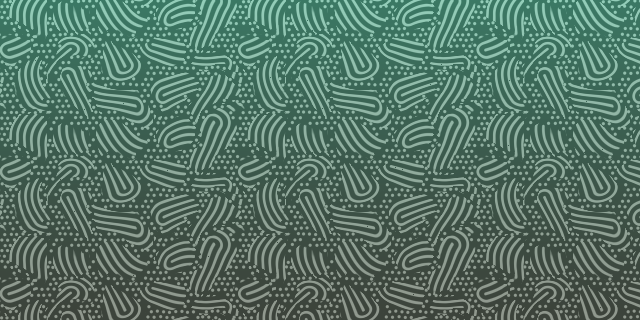
Reproduce this pattern procedurally as a Shadertoy shader.

```glsl
// Lengths are fractions of the canvas height
const vec2  TILE         = vec2(0.745, 0.381); // period of the ornament
const vec2  CELLS        = vec2(5.0, 3.0);     // stroke bundles per tile
const vec2  DOTS         = vec2(39.0, 22.0);   // dot sites per tile (even rows)
const float SPACING      = 0.0222;             // distance between strokes
const float STROKE_HALF  = 0.0043;
const float DOT_RADIUS   = 0.0049;
const float DOT_CLEARING = 0.0072;             // free space around a dot centre
const float BLEND        = 0.012;              // rounding between bundles
const float CUT_ORDER    = 0.70;               // strokes end below this order
const float CUT_NOISE    = 0.34;               // extra cuts in noisy spots
const float CUT_SCALE    = 0.050;              // order to length at stroke ends
const float WARP         = 0.0065;
const float FADE_POWER   = 1.3;
const vec3 GROUND_LOW  = vec3(0.235, 0.262, 0.230);
const vec3 GROUND_HIGH = vec3(0.230, 0.475, 0.395);
const vec3 INK_LOW     = vec3(0.565, 0.595, 0.555);
const vec3 INK_HIGH    = vec3(0.575, 0.805, 0.725);
const float TAU = 6.2831853;

vec2 hash22(vec2 p) {
    vec3 q = fract(p.xyx * vec3(0.1031, 0.1030, 0.0973));
    q += dot(q, q.yzx + 33.33);
    return fract((q.xx + q.yz) * q.zy);
}

// Value noise that repeats with the tile
float tileNoise(vec2 p) {
    vec2 count = CELLS * 2.0;
    vec2 g = p / TILE * count;
    vec2 i = floor(g), f = g - i;
    f = f * f * (3.0 - 2.0 * f);
    float a = hash22(mod(i, count) + 71.0).x;
    float b = hash22(mod(i + vec2(1, 0), count) + 71.0).x;
    float c = hash22(mod(i + vec2(0, 1), count) + 71.0).x;
    float d = hash22(mod(i + vec2(1, 1), count) + 71.0).x;
    return mix(mix(a, b, f.x), mix(c, d, f.x), f.y);
}

// Blend of bent hairpin bundles: xy = wave (cos, sin of phase), zw = gradient
vec4 bundleField(vec2 p) {
    vec2 cellSize = TILE / CELLS;
    vec2 home = floor(p / cellSize);
    vec4 sum = vec4(0.0);
    float total = 0.0;
    for (int j = -2; j <= 2; j++)
    for (int i = -2; i <= 2; i++) {
        vec2 cell = home + vec2(i, j);
        vec2 id = mod(cell, CELLS);
        vec2 place = hash22(id + 11.0), shape = hash22(id + 43.0);
        vec2 q = p - (cell + 0.5 + 0.5 * (place - 0.5)) * cellSize;
        // Golden-ratio steps spread the directions evenly
        float turn = fract(0.618 * (id.x + CELLS.x * id.y) + 0.15 * shape.x);
        float angle = TAU * turn, reach = mix(0.03, 0.07, shape.y);
        float bend = 8.0 * (place.x - 0.5);
        vec2 along = vec2(cos(angle), sin(angle));
        vec2 across = vec2(-along.y, along.x);
        q = vec2(dot(q, along), dot(q, across));
        float side = q.y + bend * q.x * q.x;
        // The bundle spans a segment; its strokes turn round one end only
        float span = length(vec2(max(abs(q.x) - reach, 0.0), side));
        vec2 offset = vec2(min(q.x + 0.6 * reach, 0.0), side);
        float level = length(offset);
        vec2 n = offset / max(level, 1e-5);
        vec2 slope = along * (n.x + 2.0 * bend * q.x * n.y) + across * n.y;
        float phase = TAU * level / SPACING;
        float weight = exp(-span / BLEND);
        sum += weight * vec4(cos(phase), sin(phase), slope);
        total += weight;
    }
    return sum / max(total, 1e-20);
}

// Distance to the strokes: wave crests, cut where bundles disagree
float strokeDistance(vec2 p) {
    vec2 t = TAU * p / TILE;
    vec2 warped = p + WARP * sin(vec2(2.0 * t.y + t.x, 3.0 * t.x - t.y));
    vec4 field = bundleField(warped);
    float slope = length(field.zw);
    float order = slope * length(field.xy);
    float phase = atan(field.y, field.x + 1e-7);
    float offLine = abs(phase) / TAU * SPACING / max(slope, 0.6);
    float cut = CUT_ORDER + CUT_NOISE * smoothstep(0.5, 0.9, tileNoise(p));
    float pastEnd = max((cut - order) * CUT_SCALE, 0.0);
    return length(vec2(offLine, pastEnd)) - STROKE_HALF;
}

// Centre of the nearest site on a jittered staggered grid
vec2 nearestDot(vec2 p) {
    vec2 pitch = TILE / DOTS;
    vec2 home = floor(p / pitch), best = vec2(1e3);
    for (int j = -1; j <= 1; j++)
    for (int i = -1; i <= 1; i++) {
        vec2 cell = home + vec2(i, j);
        vec2 jitter = 0.26 * (hash22(mod(cell, DOTS) + 5.0) - 0.5);
        float stagger = 0.5 * mod(cell.y, 2.0);
        vec2 site = (cell + vec2(0.25 + stagger, 0.5) + jitter) * pitch;
        if (distance(p, site) < distance(p, best)) best = site;
    }
    return best;
}

void mainImage(out vec4 fragColor, in vec2 fragCoord) {
    vec2 p = fragCoord / iResolution.y;
    float edge = 0.7 / iResolution.y;

    // Strokes, then dots in the room they leave
    float d = strokeDistance(p);
    vec2 site = nearestDot(p);
    if (strokeDistance(site) > DOT_CLEARING) d = min(d, distance(p, site) - DOT_RADIUS);
    float ink = 1.0 - smoothstep(-edge, edge, d);

    // Vertical fade
    float fade = pow(clamp(p.y, 0.0, 1.0), FADE_POWER);
    vec3 ground = mix(GROUND_LOW, GROUND_HIGH, fade);
    fragColor = vec4(mix(ground, mix(INK_LOW, INK_HIGH, fade), ink), 1.0);
}
```
